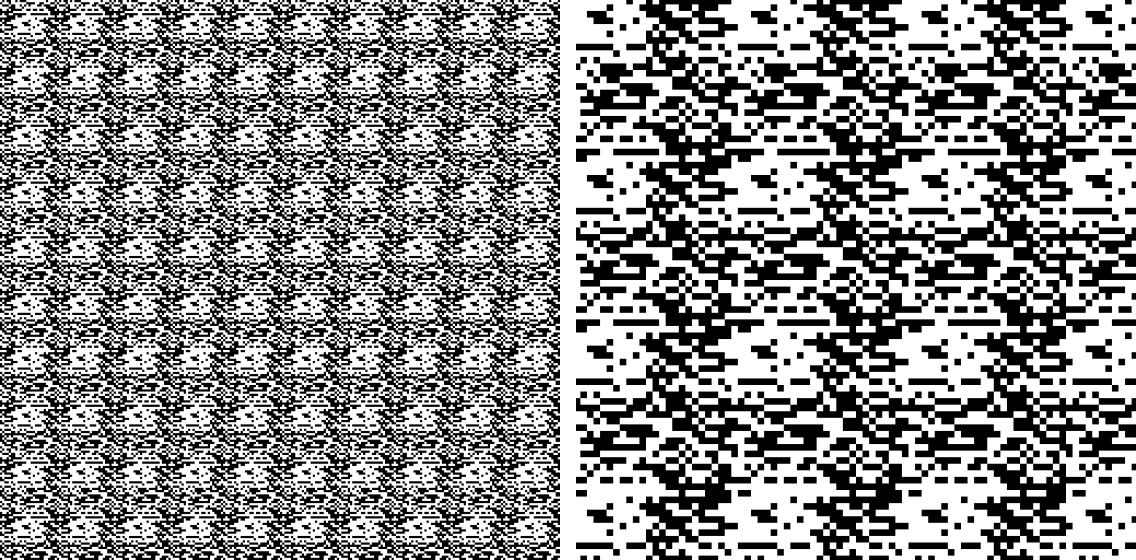
Left, the full canvas; right, a detail of the centre.
This pattern is drawn by a Shadertoy shader. Its source:

```glsl
// Black and white pixel-noise motif, repeated ten by ten, with light and dark patches in each repeat.

const float REPEATS = 10.0;  // motifs per canvas side
const float TEXELS = 26.0;   // texels per motif side
const float CELLS = 256.0;   // visible square cells per canvas side

// Centred random value per texel, wrapping at the motif border
float hash(vec2 texel) {
    uvec2 q = uvec2(mod(texel, TEXELS));
    uint n = q.x * 1973u + q.y * 9277u + 2699u;
    n = (n ^ (n >> 15)) * 73244475u;
    n = (n ^ (n >> 13)) * 73244475u;
    n ^= n >> 16;
    return float(n & 65535u) / 65535.0 - 0.5;
}

// Soft ellipse, wrapped in the motif and leaning by a shear
float patchMask(vec2 texel, vec2 center, vec2 radius, float lean) {
    vec2 d = (fract((texel - center) / TEXELS + 0.5) - 0.5) * TEXELS;
    d.x += lean * d.y;
    return smoothstep(1.25, 0.75, length(d / radius));
}

// Motif brightness: 1 is white, 0 is black; y runs downward
float motif(vec2 texel) {
    // Short dashes and diagonal steps: alike sideways, opposed vertically
    float grain = hash(texel) + 0.6 * hash(texel + vec2(1, 0))
                - 0.4 * (hash(texel + vec2(0, 1)) + hash(texel - vec2(0, 1)));

    // Local ink level
    float ink = -0.01;
    ink -= 0.30 * patchMask(texel, vec2(13.5, 10.5), vec2(6.5, 8.0), 0.25);
    ink += 0.18 * patchMask(texel, vec2(0.0, 6.0), vec2(7.0, 4.5), 0.0);
    ink += 0.08 * patchMask(texel, vec2(24.0, 21.0), vec2(8.0, 3.0), 0.5);
    return step(ink, grain);
}

// Nearest motif texel for a canvas cell; an occasional texel is skipped
float cellValue(vec2 cell) {
    vec2 p = fract((cell + 0.5) * REPEATS / CELLS);
    vec2 texel = floor(p * TEXELS);
    return motif(vec2(texel.x, TEXELS - 1.0 - texel.y));
}

void mainImage(out vec4 fragColor, in vec2 fragCoord) {
    vec2 grid = fragCoord / iResolution.xy * CELLS;
    vec2 pixel = min(CELLS / iResolution.xy, 1.0);

    // Blend the four cells around the nearest corner over one pixel
    vec2 corner = floor(grid + 0.5);
    vec2 blend = clamp((grid - corner) / pixel + 0.5, 0.0, 1.0);
    float below = mix(cellValue(corner - 1.0), cellValue(corner - vec2(0, 1)), blend.x);
    float above = mix(cellValue(corner - vec2(1, 0)), cellValue(corner), blend.x);

    fragColor = vec4(vec3(mix(below, above, blend.y)), 1.0);
}
```
